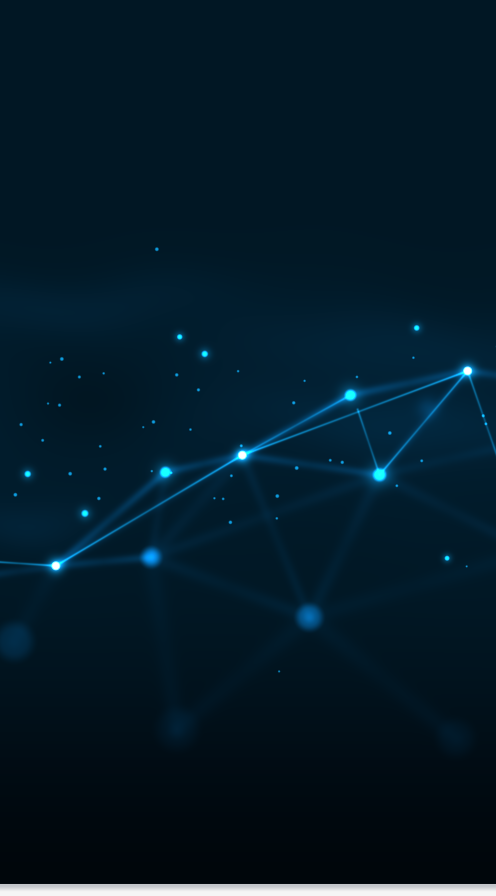
Reproduce this background procedurally as a WebGL 1 fragment shader.

```glsl
precision highp float;
// Glowing network of linked nodes drifting over a dark blue haze, above a pale strip.

uniform vec2 u_resolution;

#define ASPECT 0.5547
#define DEEP vec3(0.001, 0.022, 0.042)
#define NAVY vec3(0.004, 0.090, 0.140)
#define HAZE vec3(0.004, 0.055, 0.090)
#define BLUE vec3(0.015, 0.310, 0.520)
#define CYAN vec3(0.060, 0.680, 0.950)
#define STRIP_TOP 0.0135
#define THIN 0.0013
#define SOFT 0.0048
#define SPARK_CELL 0.031
#define SPARK_DENSITY 0.42

float hash(vec2 c) {
  return fract(sin(dot(c, vec2(127.1, 311.7))) * 43758.55);
}

// Elliptical gaussian glow.
float blob(vec2 p, vec2 center, vec2 size) {
  vec2 d = (p - center) / size;
  return exp(-dot(d, d));
}

// Light beam between two points, brighter towards its ends.
float beam(vec2 p, vec2 a, vec2 b, float width) {
  vec2 ab = b - a;
  float h = clamp(dot(p - a, ab) / dot(ab, ab), 0.0, 1.0);
  float d = length(p - a - ab * h) / max(width, 0.6 / u_resolution.y);
  return exp(-d * d) * (0.55 + 0.45 * abs(2.0 * h - 1.0));
}

float disc(vec2 p, vec2 center, float radius, float blur) {
  return 1.0 - smoothstep(radius - blur, radius + blur, length(p - center));
}

// Sharp white node with a cyan halo.
vec3 whiteNode(vec2 p, vec2 c) {
  return vec3(1.0) * disc(p, c, 0.0044, 0.0014) + CYAN * 0.55 * blob(p, c, vec2(0.009));
}

// Small cyan node; also used for the larger loose sparks.
vec3 cyanNode(vec2 p, vec2 c, float r) {
  return CYAN * (disc(p, c, r, r * 0.5) + 0.3 * blob(p, c, vec2(r * 2.2)));
}

// Tiny sparks, one candidate per cell, confined to a slanted band.
vec3 sparks(vec2 p) {
  vec3 light = vec3(0.0);
  vec2 home = floor(p / SPARK_CELL);
  for (int j = -1; j <= 1; j++) {
    for (int i = -1; i <= 1; i++) {
      vec2 cell = home + vec2(float(i), float(j));
      vec2 jitter = vec2(hash(cell + 3.7), hash(cell + 9.2));
      vec2 c = (cell + jitter) * SPARK_CELL;
      float band = exp(-pow((c.y - 0.50 - 0.04 * c.x) / 0.085, 2.0));
      float lit = step(hash(cell + 17.3), SPARK_DENSITY * band);
      float size = mix(0.0009, 0.0019, hash(cell + 23.1));
      light += CYAN * lit * 0.75 * disc(p, c, size, 0.0011);
    }
  }
  return light;
}

vec3 background(vec2 p) {
  vec3 col = mix(DEEP, NAVY, smoothstep(0.0, 0.36, p.y));
  float wave = 0.010 * sin(p.x * 13.0 + 1.0) + 0.005 * sin(p.x * 29.0 + p.y * 17.0);
  vec2 q = p + vec2(0.0, wave);
  col += HAZE * 0.45 * exp(-pow((q.y - 0.53) / 0.13, 2.0));
  col += HAZE * 0.55 * blob(q, vec2(0.06, 0.665), vec2(0.19, 0.032));
  col += HAZE * 0.60 * blob(q, vec2(0.46, 0.615), vec2(0.19, 0.040));
  col += HAZE * 0.70 * blob(q, vec2(0.45, 0.530), vec2(0.16, 0.035));
  col += HAZE * 0.60 * blob(q, vec2(0.03, 0.425), vec2(0.07, 0.025));
  col -= HAZE * 0.50 * blob(q, vec2(0.10, 0.555), vec2(0.085, 0.060));
  return col;
}

vec3 network(vec2 p) {
  // Node positions: A, B, C are sharp, D to F glow, G to K are out of focus.
  vec2 A = vec2(0.0625, 0.3685), B = vec2(0.271, 0.492), C = vec2(0.523, 0.586);
  vec2 D = vec2(0.185, 0.473), E = vec2(0.392, 0.559), F = vec2(0.4245, 0.470);
  vec2 G = vec2(0.169, 0.378), H = vec2(0.346, 0.311), I = vec2(0.016, 0.284);
  vec2 J = vec2(0.198, 0.186), K = vec2(0.510, 0.176);

  float fine = beam(p, A, B, THIN) + beam(p, B, C, THIN) + 0.8 * beam(p, C, F, THIN)
    + beam(p, A, vec2(-0.02, 0.374), THIN) + 0.7 * beam(p, C, vec2(0.565, 0.465), THIN)
    + 0.7 * beam(p, F, vec2(0.400, 0.543), THIN) + 0.6 * beam(p, B, E, THIN);
  float soft = beam(p, A, D, SOFT) + beam(p, D, B, SOFT) + 1.3 * beam(p, B, E, SOFT)
    + beam(p, E, C, SOFT) + 0.8 * beam(p, B, F, SOFT) + 0.8 * beam(p, A, G, SOFT)
    + 0.6 * beam(p, C, F, SOFT) + beam(p, C, vec2(0.58, 0.578), SOFT)
    + 0.6 * beam(p, A, vec2(-0.02, 0.357), SOFT) + 0.5 * beam(p, A, B, SOFT);
  float faint = beam(p, G, D, 0.006) + beam(p, G, B, 0.008) + beam(p, B, H, 0.006)
    + beam(p, G, H, 0.008) + beam(p, F, H, 0.008) + beam(p, G, F, 0.007)
    + beam(p, F, vec2(0.58, 0.392), 0.007) + beam(p, F, vec2(0.58, 0.505), 0.006)
    + 0.6 * (beam(p, H, vec2(0.58, 0.380), 0.010) + beam(p, H, J, 0.011)
    + beam(p, H, K, 0.011) + beam(p, G, J, 0.011) + beam(p, A, I, 0.010));
  vec3 light = CYAN * 0.65 * fine + BLUE * 0.48 * soft + BLUE * 0.13 * faint;

  light += BLUE * (0.85 * disc(p, G, 0.010, 0.005) + 0.48 * disc(p, H, 0.014, 0.005));
  light += BLUE * (0.23 * disc(p, I, 0.020, 0.008) + 0.07 * disc(p, J, 0.023, 0.008));
  light += BLUE * (0.07 * disc(p, K, 0.020, 0.008) + 0.28 * blob(p, vec2(0.479, 0.544), vec2(0.012)));
  light += cyanNode(p, D, 0.0052) + cyanNode(p, E, 0.0054) + cyanNode(p, F, 0.0062);
  light += cyanNode(p, vec2(0.201, 0.624), 0.0026) + cyanNode(p, vec2(0.229, 0.605), 0.0031);
  light += cyanNode(p, vec2(0.466, 0.634), 0.0027) + cyanNode(p, vec2(0.031, 0.471), 0.0031);
  light += cyanNode(p, vec2(0.095, 0.427), 0.0034) + cyanNode(p, vec2(0.500, 0.377), 0.0024);
  return light + whiteNode(p, A) + whiteNode(p, B) + whiteNode(p, C);
}

void main() {
  vec2 uv = gl_FragCoord.xy / u_resolution;
  vec2 p = uv * vec2(ASPECT, 1.0);
  vec3 col = background(p) + sparks(p) + network(p);

  // Pale strip along the bottom, shaded where it meets the scene.
  vec3 strip = mix(vec3(0.96), vec3(0.76, 0.77, 0.79), smoothstep(0.004, 0.012, uv.y));
  float px = 0.5 / u_resolution.y;
  col = mix(strip, col, smoothstep(STRIP_TOP - px, STRIP_TOP + px, uv.y));
  gl_FragColor = vec4(clamp(col, 0.0, 1.0), 1.0);
}
```
